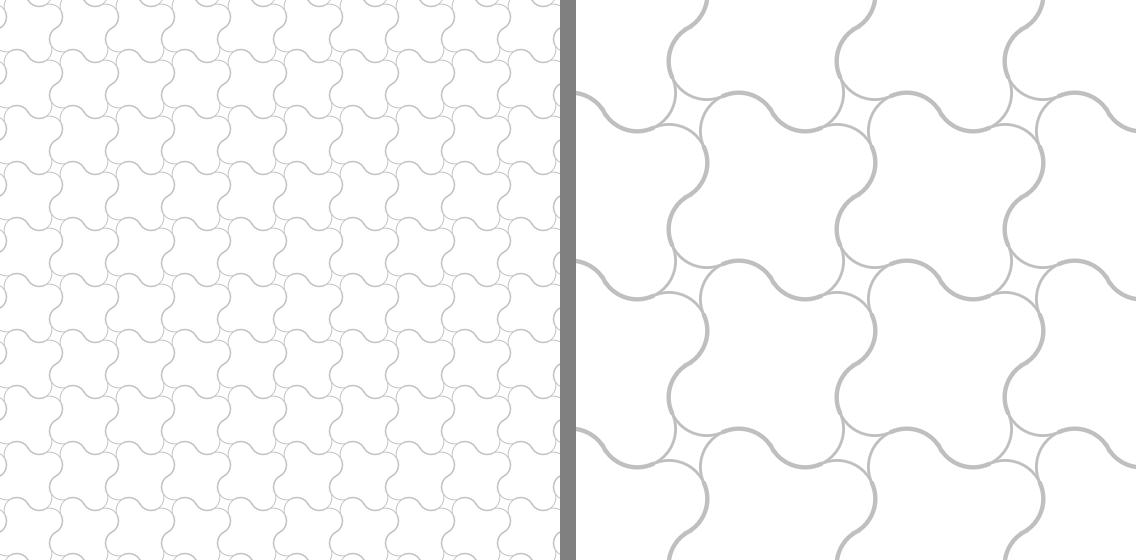
Left: the whole. Right: its middle third, enlarged.
Write a WebGL 2 fragment shader that draws this pattern.

```glsl
#version 300 es
precision highp float;

uniform vec2 u_resolution;
out vec4 fragColor;

const float REPEATS = 10.0;
const float LOBE_RADIUS = 0.228;     // in cells
const float SEAM_WIDTH = 0.026;      // edge shared by two tiles
const float GAP_WIDTH = 0.017;       // edge facing the star-shaped gap
const vec3 PAPER = vec3(1.0);
const vec3 LINE = vec3(0.75);

// Lobe centre for which lobes touch around a node and at edge midpoints
vec2 lobeCentre(float radius) {
    float r2 = radius * radius;
    float x = 0.25 + r2;
    return vec2(x, sqrt(2.0 * r2 - x * x));
}

vec2 quarterTurn(vec2 p) {
    return vec2(-p.y, p.x);
}

// Distance to the shorter arc between two unit directions
float arcDistance(vec2 p, float radius, vec2 from, vec2 to) {
    vec2 middle = normalize(from + to);
    float len = length(p);
    if (dot(p, middle) >= len * dot(from, middle)) return abs(len - radius);
    return min(distance(p, radius * from), distance(p, radius * to));
}

float strokeCoverage(float dist, float width, float pixel) {
    return clamp((0.5 * width - dist) / pixel + 0.5, 0.0, 1.0);
}

// Four lobes in rotation around the node at the origin
float nodeCoverage(vec2 p, float radius, float pixel) {
    vec2 centre = lobeCentre(radius);
    vec2 toMidpoint = normalize(vec2(0.5, 0.0) - centre);
    vec2 toPrevious = normalize(-quarterTurn(centre) - centre);
    vec2 toNext = normalize(quarterTurn(centre) - centre);

    // Slight overlap hides the join at the cell border
    vec2 seamStart = normalize(toMidpoint + 0.1 * quarterTurn(toMidpoint));

    float coverage = 0.0;
    for (int i = 0; i < 4; i++) {
        vec2 local = p - centre;
        float seam = arcDistance(local, radius, seamStart, toPrevious);
        float gap = arcDistance(local, radius, toPrevious, toNext);
        coverage = max(coverage, strokeCoverage(seam, SEAM_WIDTH, pixel));
        coverage = max(coverage, strokeCoverage(gap, GAP_WIDTH, pixel));
        p = quarterTurn(p);
    }
    return coverage;
}

void main() {
    vec2 grid = gl_FragCoord.xy / u_resolution * REPEATS;
    float pixel = REPEATS / min(u_resolution.x, u_resolution.y);

    // Cells centred on the lattice nodes, mirrored to set the turning sense
    vec2 cell = fract(grid + 0.5) - 0.5;
    cell.y = -cell.y;

    float ink = nodeCoverage(cell, LOBE_RADIUS, pixel);
    fragColor = vec4(mix(PAPER, LINE, ink), 1.0);
}
```
